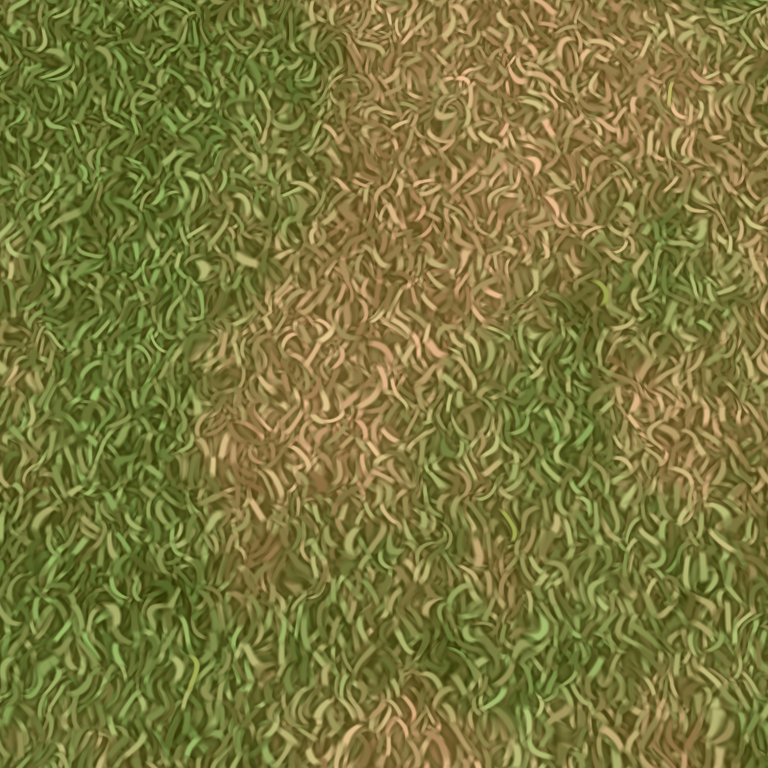
A WebGL 1 fragment shader for this texture:

```glsl
precision highp float;
// Dry summer lawn: short curled grass blades over patches of straw and green.
uniform vec2 u_resolution;

vec4 hash4(vec2 p) {
  vec4 q = vec4(dot(p, vec2(127.1, 311.7)), dot(p, vec2(269.5, 183.3)),
                dot(p, vec2(419.2, 371.9)), dot(p, vec2(73.7, 157.3)));
  return fract(sin(q) * 43758.547);
}

float noise(vec2 p) {
  vec2 i = floor(p), f = fract(p);
  f = f * f * (3.0 - 2.0 * f);
  return mix(mix(hash4(i).x, hash4(i + vec2(1.0, 0.0)).x, f.x),
             mix(hash4(i + vec2(0.0, 1.0)).x, hash4(i + 1.0).x, f.x), f.y);
}

float fbm(vec2 p) {
  float sum = 0.0, amp = 0.5;
  for (int i = 0; i < 4; i++) {
    sum += amp * noise(p);
    p = mat2(1.6, 1.2, -1.2, 1.6) * p + 7.3;
    amp *= 0.5;
  }
  return sum;
}

// How dry the lawn is: 0 is green, 1 is straw.
float dryness(vec2 p) {
  float band = (p.x - 0.42 - 0.25 * p.y * p.y) / 0.2;
  float green = length((p - vec2(0.2, 0.9)) * vec2(1.0, 1.3));
  float dry = fbm(p * vec2(5.5, 4.5) + 3.1) + 0.22 * exp(-band * band);
  dry -= 0.15 * (1.0 - smoothstep(0.1, 0.4, green));
  return smoothstep(0.28, 0.8, dry);
}

vec3 grassColor(float tone, float dry) {
  vec3 ramp = mix(vec3(0.27, 0.25, 0.05), vec3(0.76, 0.73, 0.48), tone);
  return ramp * mix(vec3(0.86, 1.02, 0.9), vec3(1.11, 0.97, 1.06), dry);
}

void main() {
  vec2 p = gl_FragCoord.xy / min(u_resolution.x, u_resolution.y);
  float dry = dryness(p);

  // Blades shrink and lie more freely towards the far, upper edge.
  vec2 ground = vec2((p.x - 0.5) * (1.0 + 0.25 * p.y), p.y * (1.0 + 0.15 * p.y)) * 31.0;
  ground += 0.5 * vec2(noise(ground * 0.9), noise(ground * 0.9 + 40.0));
  float spread = mix(0.75, 1.25, p.y);

  float tone = 0.2 + 0.35 * noise(ground * vec2(2.4, 1.6));
  float tint = dry;
  float fleck = 0.0;

  // Stacked layers of curved blades, each with a soft shadow around it.
  for (int layer = 0; layer < 6; layer++) {
    vec2 g = ground + float(layer) * vec2(17.37, 9.71);
    vec2 cell = floor(g);
    for (int y = -1; y <= 1; y++) {
      for (int x = -1; x <= 1; x++) {
        vec2 id = cell + vec2(float(x), float(y));
        vec4 h = hash4(id + float(layer) * 53.0);
        vec4 k = hash4(id + float(layer) * 31.0 + 211.0);
        float angle = (h.z - 0.5) * 2.0 * spread;
        vec2 d = g - id - h.xy;
        d = vec2(cos(angle) * d.x - sin(angle) * d.y, sin(angle) * d.x + cos(angle) * d.y);
        d.x += (h.w - 0.5) * 1.5 * d.y * d.y;

        float halfLength = 0.5 + 0.35 * k.x;
        float width = 0.14 + 0.09 * k.y;
        float along = 1.0 - smoothstep(halfLength * 0.55, halfLength, abs(d.y));
        float blade = along * (1.0 - smoothstep(width * 0.25, width, abs(d.x)));
        float shadow = along * (1.0 - smoothstep(width, width * 2.1, abs(d.x)));

        tone = mix(tone * (1.0 - 0.36 * shadow), 0.38 + 0.7 * k.z, blade);
        tint = mix(tint, dry + (k.w - 0.5) * 0.6, blade);
        float rare = layer == 5 ? step(0.993, k.w) : 0.0;
        fleck = mix(fleck, rare, blade);
      }
    }
  }

  // Broad light and dark drift; straw is paler than green.
  tone += 0.16 * (dry - 0.5) + 0.22 * (fbm(p * 9.0 + 20.0) - 0.47);
  vec3 color = grassColor(tone, clamp(tint, -0.2, 1.2));
  color = mix(color, vec3(0.67, 0.74, 0.32), 0.7 * fleck);
  gl_FragColor = vec4(clamp(color, 0.0, 1.0), 1.0);
}
```
